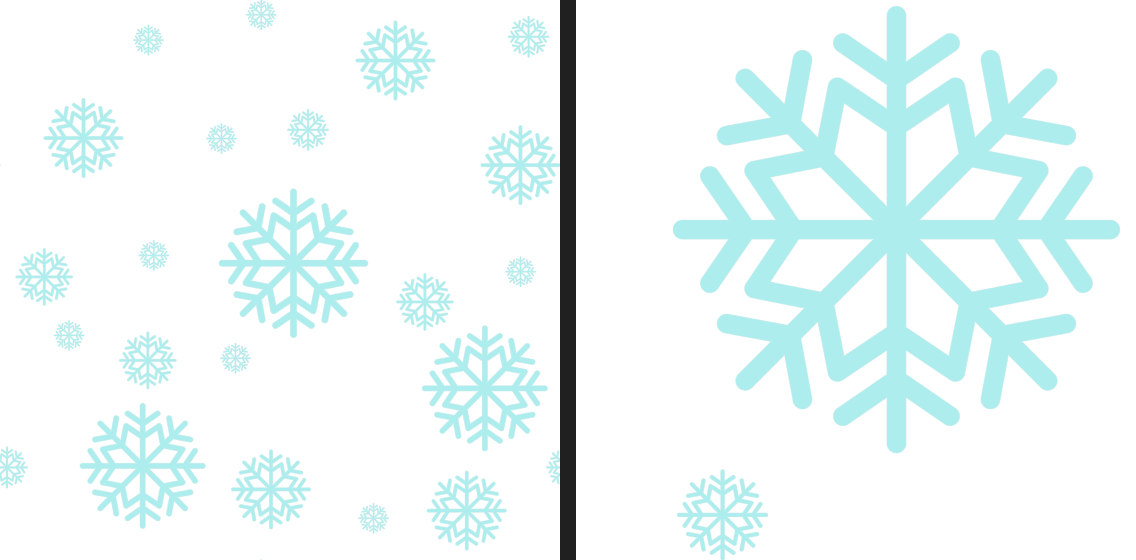
Left, the full canvas; right, a detail of the centre.
Reproduce this pattern procedurally as a WebGL 1 fragment shader.

```glsl
precision highp float;
// Pale cyan eight-armed snowflakes of mixed sizes scattered on white.
// Five hub flakes sit on a tilted lattice of the wrapping canvas, each ringed
// by up to four smaller ones; jitter and a smooth warp break up the order.

uniform vec2 u_resolution;

#define FLAKE_COLOR vec3(0.68, 0.93, 0.93)
#define PAPER_COLOR vec3(1.0)
#define EDGE_SHADE 0.1             // slight grey in the soft rim
#define EDGE_PIXELS 0.9            // half width of the soft rim
#define STROKE 0.043               // half line width, in flake radii
#define RING_STEP 0.2              // distance from hub to its ring flakes
#define LAYOUT_SHIFT vec2(0.3, 0.13)
#define WARP vec2(0.05, 0.04)

const float TAU = 6.2831853;

float segmentDistance(vec2 p, vec2 a, vec2 b) {
  vec2 ab = b - a;
  return length(p - a - ab * clamp(dot(p - a, ab) / dot(ab, ab), 0.0, 1.0));
}

// Signed distance to a flake of radius 1, folded into one half arm.
float flakeDistance(vec2 p) {
  p = abs(p);
  if (p.y > p.x) p = p.yx;
  vec2 foldNormal = vec2(sin(TAU / 16.0), -cos(TAU / 16.0));
  p -= 2.0 * min(dot(p, foldNormal), 0.0) * foldNormal;
  float arm = segmentDistance(p, vec2(0.0), vec2(1.0 - STROKE, 0.0));
  float petal = segmentDistance(p, vec2(0.46, 0.0), vec2(0.637, 0.264));
  float barb = segmentDistance(p, vec2(0.67, 0.0), vec2(0.835, 0.24));
  return min(arm, min(petal, barb)) - STROKE;
}

float hubRadius(float hub) {
  return hub < 1.5 ? 0.112 : hub < 2.5 ? 0.133 : 0.071;
}

// Ranks from 0 to 19 step down through the sizes; the last three stay empty.
float ringRadius(float rank) {
  if (rank < 2.5) return 0.071;
  if (rank < 5.5) return 0.051;
  if (rank < 8.5) return 0.037;
  return rank < 16.5 ? 0.027 : 0.0;
}

// Low-discrepancy offset within -0.5 to 0.5.
vec2 jitter(float index) {
  return fract((index + 1.0) * vec2(0.7549, 0.5698)) - 0.5;
}

// Coverage of one flake on the wrapping canvas.
float flakeCoverage(vec2 uv, vec2 center, float radius) {
  center += WARP * vec2(-cos(TAU * (center.y - 0.2)), sin(TAU * center.x));
  vec2 p = fract(uv - center + 0.5) - 0.5;
  float rim = EDGE_PIXELS / u_resolution.y;
  if (radius <= 0.0 || length(p) > radius + rim) return 0.0;
  return 1.0 - smoothstep(-rim, rim, flakeDistance(p / radius) * radius);
}

void main() {
  vec2 uv = gl_FragCoord.xy / u_resolution.y;
  float coverage = 0.0;

  for (int h = 0; h < 5; h++) {
    float hub = float(h);
    float radius = hubRadius(hub);
    vec2 hubCenter = LAYOUT_SHIFT + vec2(-0.4, 0.2) * hub;
    coverage = max(coverage, flakeCoverage(uv, hubCenter, radius));

    // Ring flakes: smaller ones wander further from their place.
    for (int k = 0; k < 4; k++) {
      float index = hub * 4.0 + float(k);
      float angle = TAU * 0.25 * float(k);
      float small = ringRadius(mod(index * 3.0 + 0.25, 20.0));
      vec2 center = hubCenter
        + (RING_STEP + 0.15 * radius) * vec2(cos(angle), sin(angle))
        + (0.15 - 1.4 * small) * jitter(index);
      coverage = max(coverage, flakeCoverage(uv, center, small));
    }
  }

  vec3 color = mix(PAPER_COLOR, FLAKE_COLOR, coverage);
  color -= EDGE_SHADE * coverage * (1.0 - coverage);
  gl_FragColor = vec4(color, 1.0);
}
```
